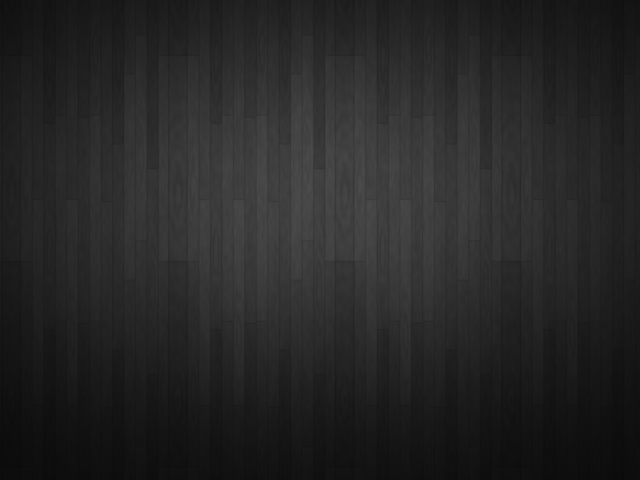
Write a Shadertoy shader that draws this texture.

```glsl
// Dark charcoal wood floor: narrow upright planks with fine grain, lit by a soft central glow.

const vec2 REPEATS = vec2(3.84, 2.332);   // tiles across, plank lengths down
const vec2 TILE_START = vec2(0.95, 0.0);  // tile phase
const float PLANKS = 14.0;                // planks in one tile
const vec3 WOOD_TINT = vec3(1.0, 1.0, 1.003);

// Tone and joint height of each plank column in a tile
const float COLUMN_TONE[14] = float[14](0.1, -0.6, 0.2, 0.5, -0.7, 0.2, 0.5,
                                       -0.5, 0.6, 0.0, -0.7, 0.6, 0.4, -0.8);
const float JOINT[14] = float[14](0.27, 0.27, 0.27, 0.97, 0.60, 0.56, 0.97,
                                  0.57, 0.56, 0.98, 0.70, 0.36, 0.17, 0.82);

float hash(vec2 p) {
    vec3 q = fract(p.xyx * vec3(0.1031, 0.1030, 0.0973));
    q += dot(q, q.yzx + 33.33);
    return fract((q.x + q.y) * q.z);
}

vec2 gradient(vec2 cell) {
    float angle = 6.28318 * hash(cell);
    return vec2(cos(angle), sin(angle));
}

float gradientNoise(vec2 p) {
    vec2 i = floor(p), f = fract(p);
    vec2 u = f * f * f * (f * (f * 6.0 - 15.0) + 10.0);
    vec2 e = vec2(0.0, 1.0);
    float low = mix(dot(gradient(i), f), dot(gradient(i + e.yx), f - e.yx), u.x);
    float high = mix(dot(gradient(i + e.xy), f - e.xy), dot(gradient(i + e.yy), f - e.yy), u.x);
    return mix(low, high, u.y);
}

// Plank coordinate within a tile: one narrow board, one wide, the rest even
float plankCoordinate(float x) {
    if (x < 0.84) return x / 0.84;
    if (x < 2.45) return 1.0 + (x - 0.84) / 1.61;
    return 2.0 + (x - 2.45) * 12.0 / 11.55;
}

// Streaks and pores running along the board
float streaks(vec2 local, float seed) {
    vec2 offset = vec2(seed * 91.0, seed * 57.0);
    float broad = gradientNoise(local * vec2(1.7, 5.0) + offset);
    float fine = gradientNoise(local * vec2(4.0, 22.0) + offset.yx);
    return 0.6 * broad + 0.7 * fine;
}

// Long oval growth rings, stronger on some boards
float growthRings(vec2 local, float seed) {
    vec2 center = vec2(0.5, 0.3 + 0.4 * seed);
    vec2 p = (local - center) * vec2(1.5, 3.2);
    float wobble = gradientNoise(local * vec2(1.5, 9.0) + seed * 73.0);
    float radius = length(p) + 0.22 * wobble;
    float strength = smoothstep(0.35, 0.9, seed) * exp(-1.3 * radius);
    return strength * sin(15.0 * radius);
}

// Thin dark line at a board's border; d is the distance to it
float seam(float d, float width) {
    return 1.0 - smoothstep(0.0, width, d);
}

// Relative brightness of the floor
float woodShade(vec2 uv) {
    vec2 tile = vec2(uv.x, 1.0 - uv.y) * REPEATS - TILE_START;
    float x = plankCoordinate(fract(tile.x) * PLANKS);
    int column = int(clamp(floor(x), 0.0, PLANKS - 1.0));
    float y = tile.y - JOINT[column];
    vec2 local = vec2(fract(x), fract(y));

    // Two different boards alternate along each column
    float parity = mod(floor(y), 2.0);
    float seed = hash(vec2(float(column) + 3.0, parity * 7.0 + 11.0));
    float boardTone = (0.5 - parity) * (0.4 + 0.6 * seed);

    float shade = 1.0 + 0.095 * COLUMN_TONE[column] + 0.10 * boardTone;
    shade += 0.12 * streaks(local, seed) + 0.07 * growthRings(local, seed);
    float sideSeam = seam(min(local.x, 1.0 - local.x), 0.09);
    float endSeam = seam(min(local.y, 1.0 - local.y), 0.005);
    return shade * (1.0 - 0.13 * max(sideSeam, endSeam));
}

// Soft glow, a little above the middle
float glow(vec2 uv) {
    vec2 d = uv - vec2(0.5, 0.6);
    return 0.035 + 0.225 * exp(-dot(d * d, vec2(3.7, 5.2)));
}

void mainImage(out vec4 fragColor, in vec2 fragCoord) {
    // Average a 3 by 3 grid of samples to smooth the board edges
    float shade = 0.0;
    for (int j = 0; j < 3; j++) {
        for (int i = 0; i < 3; i++) {
            vec2 jitter = (vec2(i, j) - 1.0) / 3.0;
            shade += woodShade((fragCoord + jitter) / iResolution.xy) / 9.0;
        }
    }
    vec3 color = WOOD_TINT * shade * glow(fragCoord / iResolution.xy);
    fragColor = vec4(color, 1.0);
}
```
